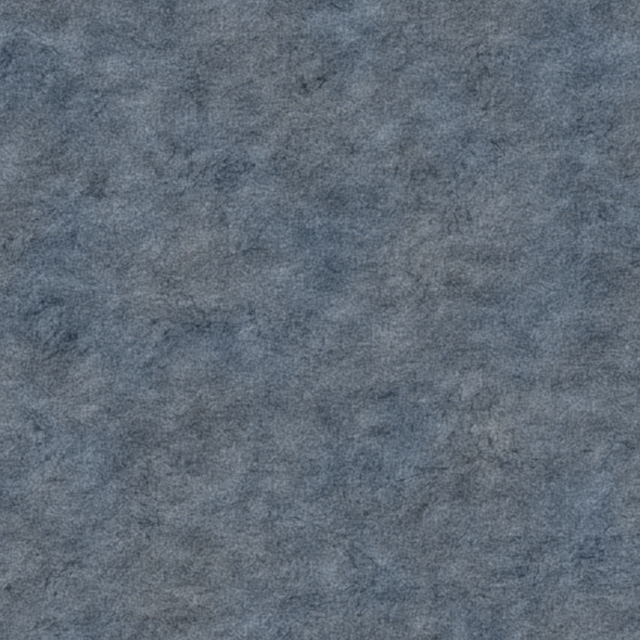
A Shadertoy shader for this texture:

```glsl
const vec3 BLUE_PLASTER = vec3(0.364, 0.424, 0.490);
const vec3 GREY_PLASTER = vec3(0.404, 0.426, 0.450);
const vec2 LIGHT_STEP = vec2(-0.0016, 0.0026);
const float CLOUD_AMOUNT = 0.12;
const float MOTTLE_AMOUNT = 0.13;
const float RELIEF_AMOUNT = 0.62;
const float GRAIN_AMOUNT = 0.15;
const float DAB_AMOUNT = 0.032;
const float CREVICE_AMOUNT = 0.10;
const float DAB_CELLS = 11.0;
const float GRAIN_SCALE = 215.0;

// Integer hash: two values in 0..1 per lattice point
vec2 hash2(vec2 cell) {
    uvec2 q = uvec2(ivec2(cell)) * uvec2(1597u, 3571u);
    uint n = (q.x ^ (q.y << 7u)) * 74759u + q.y;
    n = (n ^ (n >> 15u)) * 48271u;
    n = (n ^ (n >> 13u)) * 69621u;
    n ^= n >> 16u;
    return vec2(n & 65535u, n >> 16u) / 65535.0;
}

float cornerSlope(vec2 cell, vec2 corner, vec2 f) {
    return dot(hash2(cell + corner) * 2.0 - 1.0, f - corner);
}

// Gradient noise, roughly -0.7..0.7
float noise(vec2 p) {
    vec2 cell = floor(p), f = p - cell;
    vec2 w = f * f * f * (f * (f * 6.0 - 15.0) + 10.0);
    float low = mix(cornerSlope(cell, vec2(0, 0), f), cornerSlope(cell, vec2(1, 0), f), w.x);
    float high = mix(cornerSlope(cell, vec2(0, 1), f), cornerSlope(cell, vec2(1, 1), f), w.x);
    return mix(low, high, w.y);
}

mat2 rotation(float angle) {
    float c = cos(angle), s = sin(angle);
    return mat2(c, s, -s, c);
}

float fbm(vec2 p, int octaves) {
    float sum = 0.0, amplitude = 0.6;
    mat2 turn = rotation(0.65);
    for (int i = 0; i < octaves; i++) {
        sum += amplitude * noise(p);
        p = turn * p * 2.03 + 17.3;
        amplitude *= 0.54;
    }
    return sum;
}

// Rough surface height, slightly stretched sideways
float height(vec2 p) {
    return fbm(p * vec2(12.0, 16.0) + 5.0, 5);
}

// Soft trowel dabs: rounded patches, bright inside one rim and dark outside it
float dabs(vec2 p) {
    vec2 q = p * DAB_CELLS, cell = floor(q);
    float shade = 0.0;
    for (int y = -1; y <= 1; y++)
    for (int x = -1; x <= 1; x++) {
        vec2 id = cell + vec2(x, y);
        vec2 place = hash2(id), kind = hash2(id + 91.0);
        vec2 d = rotation(kind.x * 6.283) * (q - id - place);
        float radius = mix(0.35, 0.75, kind.y);
        float dist = length(d * vec2(1.0, 1.5)) - radius;
        float side = smoothstep(-0.1, 0.6, d.x / radius);
        float inside = smoothstep(0.03, -0.05, dist) * exp(dist * 5.0);
        float outside = smoothstep(-0.03, 0.04, dist) * exp(-max(dist, 0.0) * 9.0);
        shade += side * (0.8 * inside - outside);
    }
    return shade;
}

// Sparse clusters of short ragged cracks in several directions
float crevices(vec2 p) {
    float dark = 0.0;
    for (int i = 0; i < 3; i++) {
        float layer = float(i);
        vec2 q = rotation(0.45 - layer * 0.95) * p + layer * 3.7;
        float line = abs(noise(q * vec2(16.0, 46.0)) + 0.25 * noise(q * 90.0));
        float cluster = smoothstep(0.10, 0.38, noise(q * vec2(9.0, 12.0) + 40.0));
        float ragged = smoothstep(-0.20, 0.25, noise(q * vec2(70.0, 120.0)));
        dark += cluster * ragged * smoothstep(0.14, 0.0, line);
    }
    return min(dark, 1.3);
}

void mainImage(out vec4 fragColor, in vec2 fragCoord) {
    vec2 p = fragCoord / iResolution.y + 2.0;
    vec2 warp = vec2(noise(p * 9.0 + 31.0), noise(p * 9.0 + 67.0));
    vec2 bent = p + 0.030 * warp;

    // Broad colour patches
    float greyness = 0.5 + 1.1 * fbm(bent * 5.0 + 13.0, 4) + 0.45 * noise(p * 130.0);
    vec3 color = mix(BLUE_PLASTER, GREY_PLASTER, clamp(greyness, 0.0, 1.0));

    // Light and dark at every scale
    float tone = CLOUD_AMOUNT * fbm(bent * 7.0 + 51.0, 4);
    tone += MOTTLE_AMOUNT * fbm(bent * 24.0 + 8.0, 4);
    tone += RELIEF_AMOUNT * (height(bent) - height(bent + LIGHT_STEP));
    tone += GRAIN_AMOUNT * (noise(p * GRAIN_SCALE) + 0.45 * noise(p * GRAIN_SCALE * 0.53));
    tone += DAB_AMOUNT * dabs(bent + 0.012 * noise(p * 40.0)) * smoothstep(-0.25, 0.3, noise(p * 6.0));
    tone -= CREVICE_AMOUNT * crevices(bent);

    fragColor = vec4(clamp(color + tone, 0.0, 1.0), 1.0);
}
```
